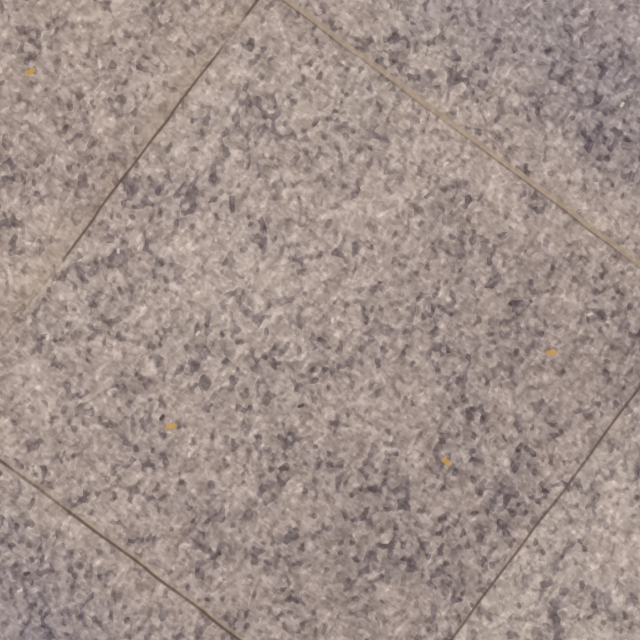
Give the GLSL for this texture, as a WebGL 2 fragment shader.

```glsl
#version 300 es
precision highp float;
// Worn granite paving: one large square slab set askew, with parts of four neighbours.
// A rotated grid gives slabs and joints; soft cellular noise gives speckle, stains
// and wear; sparse jittered cells scatter leaf scraps, chips and dark pits.

uniform vec2 u_resolution;
out vec4 fragColor;

vec3 hash3(vec2 cell) {
    vec3 q = fract(cell.xyx * vec3(0.1031, 0.1030, 0.0973));
    q += dot(q, q.yxz + 33.33);
    return fract((q.xxy + q.yzz) * q.zyx);
}

// Cellular noise whose cell values blend softly; roughly 0..1 around 0.5
float grains(vec2 p) {
    vec2 cell = floor(p);
    float total = 0.0, weight = 0.0;
    for (int y = -1; y <= 1; y++) {
        for (int x = -1; x <= 1; x++) {
            vec2 c = cell + vec2(x, y);
            vec3 h = hash3(c);
            vec2 d = c + h.xy - p;
            float w = exp(-5.0 * dot(d, d));
            total += w * h.z;
            weight += w;
        }
    }
    return total / weight;
}

float band(float d, float halfWidth, float soft) {
    return 1.0 - smoothstep(halfWidth - soft, halfWidth + soft, abs(d));
}

// Rare irregular spots: one candidate per cell, kept with the given chance
float scatter(vec2 p, float count, float chance, float radius, float soft) {
    vec2 cell = floor(p * count);
    vec3 h = hash3(cell + count * 7.0);
    vec2 d = p - (cell + 0.2 + 0.6 * h.xy) / count;
    float angle = atan(d.y, d.x);
    float outline = radius * (0.8 + 0.3 * sin(2.0 * angle + 6.28 * h.x));
    return step(h.z, chance) * band(length(d), outline, soft);
}

void main() {
    vec2 p = gl_FragCoord.xy / u_resolution;
    float soft = 1.0 / u_resolution.y + 0.0006;

    // Slab grid, turned so that its axes run along the joints
    const float pitch = 0.8425;
    vec2 along = vec2(dot(p, vec2(0.8, -0.6)), dot(p, vec2(0.6, 0.8)));
    vec2 grid = (along + vec2(0.279, -0.225)) / pitch;
    vec2 slab = floor(grid);
    vec2 joint = floor(grid + 0.5);
    vec2 gap = (grid - joint) * pitch;
    gap += 0.0035 * (vec2(grains(along * 16.0), grains(along * 19.0 + 40.0)) - 0.5);

    // Slab tone: outer rows are bluish inside, warm and dusty by the joint
    float cool = abs(slab.y) * smoothstep(0.0, 0.22, abs(gap.y));
    float stain = grains(p * 6.0 + 11.0) - 0.5;
    float blotch = grains(p * 20.0 + 3.0) - 0.5;
    vec3 color = vec3(0.661, 0.598, 0.566);
    color += cool * vec3(-0.062, -0.048, -0.02);
    color += slab.x * vec3(0.004, 0.008, 0.01) + abs(slab.x) * 0.006;
    color += stain * vec3(0.026, 0.028, 0.02) + blotch * vec3(0.058, 0.052, 0.04);

    // Main slab: pale worn patch and a dull violet lower right
    if (slab == vec2(0.0)) {
        vec2 worn = p - vec2(0.38, 0.63);
        color += 0.018 * exp(-14.0 * dot(worn, worn));
        float dull = smoothstep(-0.2, 0.5, p.x - p.y);
        color -= dull * vec3(0.042, 0.04, 0.032);
    }

    // Speckle: mid grains, slanted flecks, fine grit, small dark minerals
    vec2 q = p + 0.002 * sin(p.yx * 63.0 + 3.0 * sin(p * 41.0));
    vec2 leaning = vec2(dot(q, vec2(0.6, 0.8)), dot(q, vec2(-0.8, 0.6)));
    float mid = grains(q * 85.0) - 0.5;
    float slant = grains(leaning * vec2(95.0, 160.0) + 70.0) - 0.5;
    float grit = grains(along * vec2(150.0, 240.0) + 25.0) - 0.5;
    color += (0.095 * mid + 0.12 * slant + 0.12 * grit) * vec3(1.0, 0.98, 0.95);
    float mineral = smoothstep(0.5, 1.0, grains(q * vec2(125.0, 105.0) + 130.0) - 0.3 * blotch);
    color -= mineral * vec3(0.175, 0.165, 0.14);
    float feldspar = smoothstep(0.66, 1.0, grains(leaning * vec2(130.0, 190.0) + 210.0));
    color += feldspar * vec3(0.09, 0.083, 0.08);

    // Joints: sandy fill on some sides, thin broken dark cracks on the others
    vec3 sand = vec3(0.665, 0.585, 0.515) + 0.06 * grit;
    vec3 crack = vec3(0.36, 0.30, 0.26);
    float breaks = smoothstep(0.25, 0.6, grains(along * 13.0 + 90.0));
    float upperRow = step(0.5, joint.y);
    float leftColumn = step(joint.x, 0.5);
    float dust = exp(-abs(gap.x + 0.012) * 60.0) * leftColumn;
    color = mix(color, sand, 0.45 * dust);
    float fill = band(gap.y - mix(0.005, 0.002, upperRow), mix(0.003, 0.0045, upperRow), soft);
    color = mix(color, sand, fill * mix(0.5, 0.85, upperRow));
    float rowCrack = band(gap.y + 0.003 * upperRow, mix(0.0021, 0.0013, upperRow), soft);
    color = mix(color, crack, rowCrack * mix(0.85, 0.5, upperRow) * (0.6 + 0.4 * breaks));
    float columnCrack = band(gap.x, 0.0018, soft);
    color = mix(color, crack, columnCrack * mix(0.75, 0.2 + 0.6 * breaks, leftColumn));

    // Loose bits: yellow leaf scraps, pale chips, dark pits
    color = mix(color, vec3(0.78, 0.61, 0.34), 0.8 * scatter(p, 5.0, 0.14, 0.008, soft));
    color = mix(color, vec3(0.86, 0.82, 0.78), 0.8 * scatter(p, 9.0, 0.08, 0.004, soft));
    color = mix(color, vec3(0.30, 0.25, 0.24), 0.8 * scatter(p, 7.0, 0.1, 0.005, soft));

    fragColor = vec4(clamp(color, 0.0, 1.0), 1.0);
}
```
